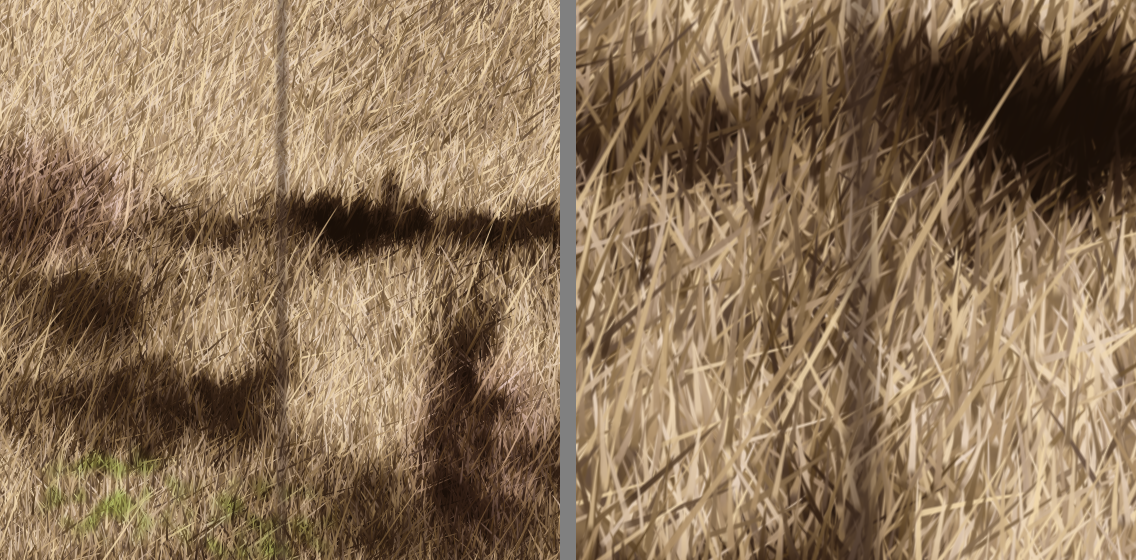
Left, the full canvas; right, a detail of the centre.
Reproduce this texture procedurally as a Shadertoy shader.

```glsl
vec3 hash3(vec3 p) {
    p = fract(p * vec3(0.1031, 0.1030, 0.0973));
    p += dot(p, p.yxz + 33.33);
    return fract((p.xxy + p.yxx) * p.zyx);
}

float gradientNoise(vec2 p) {
    vec2 cell = floor(p), f = fract(p);
    vec2 w = f * f * f * (f * (f * 6.0 - 15.0) + 10.0);
    vec4 corner;
    for (int k = 0; k < 4; k++) {
        vec2 o = vec2(k & 1, k >> 1);
        corner[k] = dot(hash3(vec3(cell + o, 7.0)).xy * 2.0 - 1.0, f - o);
    }
    return mix(mix(corner.x, corner.y, w.x), mix(corner.z, corner.w, w.x), w.y);
}

float patchMask(vec2 p, vec2 center, vec2 radius) {
    return 1.0 - smoothstep(0.5, 1.25, length((p - center) / radius));
}

// Broad light and shadow of the meadow, 0 dark to 1 bright
float meadowTone(vec2 p) {
    float clump = gradientNoise(p * vec2(26.0, 20.0));
    float tone = 0.16 * gradientNoise(p * 9.0) + 0.28 * clump;
    tone *= 1.0 - 0.5 * smoothstep(0.6, 0.75, p.y);
    p += 0.07 * vec2(gradientNoise(p * 10.0), gradientNoise(p * 10.0 + 40.0)) + 0.03 * clump;
    tone += mix(0.45, 0.82, smoothstep(0.56, 0.70, p.y));
    // sunlit tufts
    tone += 0.32 * patchMask(p, vec2(0.65, 0.36), vec2(0.16, 0.19));
    tone += 0.30 * patchMask(p, vec2(0.36, 0.42), vec2(0.11, 0.10));
    tone += 0.25 * patchMask(p, vec2(0.95, 0.37), vec2(0.09, 0.15));
    tone += 0.16 * patchMask(p, vec2(0.10, 0.12), vec2(0.32, 0.14));
    // thinner, browner grass
    tone -= 0.16 * patchMask(p, vec2(0.78, 0.87), vec2(0.30, 0.19));
    tone -= 0.36 * patchMask(p, vec2(0.06, 0.65), vec2(0.17, 0.10));
    tone -= 0.34 * patchMask(p, vec2(0.82, 0.27), vec2(0.09, 0.20));
    // hollows and shadows
    tone -= 0.70 * patchMask(p, vec2(0.63, 0.60), vec2(0.15, 0.08));
    tone -= 0.45 * patchMask(p, vec2(0.91, 0.58), vec2(0.14, 0.04));
    tone -= 0.36 * patchMask(p, vec2(0.18, 0.45), vec2(0.19, 0.07));
    tone -= 0.36 * patchMask(p, vec2(0.28, 0.27), vec2(0.28, 0.10));
    tone -= 0.25 * patchMask(p, vec2(0.36, 0.58), vec2(0.13, 0.04));
    tone -= 0.30 * patchMask(p, vec2(0.78, 0.06), vec2(0.24, 0.09));
    tone -= 0.28 * patchMask(p, vec2(0.99, 0.18), vec2(0.09, 0.08));
    return tone;
}

vec3 strawColor(float tone, float warmth) {
    vec3 brown = mix(vec3(0.41, 0.32, 0.24), vec3(0.33, 0.24, 0.13), warmth);
    vec3 c = mix(vec3(0.10, 0.06, 0.03), vec3(0.20, 0.13, 0.08), smoothstep(-0.2, 0.06, tone));
    c = mix(c, brown, smoothstep(0.06, 0.26, tone));
    c = mix(c, vec3(0.53, 0.43, 0.30), smoothstep(0.26, 0.46, tone));
    c = mix(c, vec3(0.67, 0.56, 0.43), smoothstep(0.46, 0.66, tone));
    c = mix(c, vec3(0.80, 0.70, 0.56), smoothstep(0.66, 0.86, tone));
    c = mix(c, vec3(0.93, 0.85, 0.72), smoothstep(0.86, 1.15, tone));
    return c * mix(vec3(0.99, 0.99, 1.07), vec3(1.02, 1.0, 0.93), warmth);
}

// Preferred lean from vertical, in radians
float grassLean(vec2 p) {
    float lean = mix(0.10, 0.42, smoothstep(0.4, 0.75, p.y));
    lean += 0.28 * patchMask(p, vec2(0.12, 0.45), vec2(0.25, 0.25));
    lean += 0.7 * gradientNoise(p * 8.0 + 20.0);
    return lean + 0.15 * smoothstep(0.4, 0.9, p.x) * smoothstep(0.55, 0.8, p.y);
}

void mainImage(out vec4 fragColor, in vec2 fragCoord) {
    vec2 p = fragCoord / iResolution.xy;
    float soft = max(0.0010, 0.7 / iResolution.y);
    float grain = gradientNoise(p * vec2(110.0, 60.0));
    vec3 color = strawColor(meadowTone(p) - 0.22 + 0.4 * grain, 0.5 + grain);

    // Grass blades, layer over layer; the last layers are long sparse stalks
    for (int i = 0; i < 30; i++) {
        float layer = float(i);
        bool stalk = i > 25;
        float angle = stalk ? 0.2 + 0.13 * (layer - 26.0) : mix(-0.95, 1.3, fract(layer * 0.618));
        vec2 along = vec2(sin(angle), cos(angle)), across = vec2(along.y, -along.x);
        vec2 cell = stalk ? vec2(0.022, 0.17) : vec2(0.010, mix(0.035, 0.09, fract(layer * 0.37)));
        vec2 q = vec2(dot(p, across), dot(p, along)) / cell;
        for (int k = -2; k <= 2; k++) {
            float column = floor(q.x) + float(k);
            float stagger = hash3(vec3(column, layer, 3.0)).x;
            float row = floor(q.y + stagger), t = fract(q.y + stagger);
            vec3 rnd = hash3(vec3(column, row, layer + 11.0));
            vec3 look = hash3(vec3(row, column, layer + 57.0));
            float bend = (rnd.y - 0.5) * 1.3 * (t - 0.5) + (look.x - 0.5) * t * t;
            float dist = abs(q.x - column - rnd.x - bend) * cell.x;
            float halfWidth = mix(0.0010, 0.0026, look.y) * (1.0 - 0.7 * t);
            float cover = 1.0 - smoothstep(halfWidth - soft, halfWidth + soft, dist);
            cover *= smoothstep(0.0, 0.15, t) * smoothstep(1.0, 0.88, t);
            if (cover < 0.01) continue;
            vec2 root = across * (column + rnd.x) * cell.x + along * (row + 0.2 - stagger) * cell.y;
            float turn = (angle - grassLean(root)) / 0.42;
            float golden = patchMask(root, vec2(0.10, 0.42), vec2(0.20, 0.16));
            float chance = stalk ? 0.14 + 0.4 * golden : 0.16 + 0.7 * exp(-turn * turn);
            if (rnd.z > chance) continue;
            float tone = meadowTone(mix(root, p, 0.4));
            float spread = mix(0.22, 0.88, smoothstep(0.0, 0.5, tone));
            tone += (look.z - 0.47) * spread + 0.12 * (t - 0.4) + (stalk ? 0.18 : 0.0);
            color = mix(color, strawColor(tone, stalk ? 0.9 : look.x), 0.92 * cover);
        }
    }

    // Green undergrowth and mauve dry stems
    float green = patchMask(p, vec2(0.20, 0.12), vec2(0.14, 0.09));
    green += patchMask(p, vec2(0.46, 0.06), vec2(0.14, 0.09));
    green *= smoothstep(-0.25, 0.4, gradientNoise(p * 26.0));
    color *= mix(vec3(1.0), vec3(0.78, 0.90, 0.60), min(green, 1.0));
    float mauve = patchMask(p, vec2(0.08, 0.64), vec2(0.19, 0.12));
    mauve += patchMask(p, vec2(0.86, 0.20), vec2(0.14, 0.20));
    color *= mix(vec3(1.0), vec3(0.99, 0.95, 1.02), mauve);

    // Blurred upright wire
    float wire = abs(p.x - 0.503 + 0.006 * gradientNoise(vec2(3.0, p.y * 14.0)));
    color = mix(color, vec3(0.27, 0.20, 0.16), 0.5 * (1.0 - smoothstep(0.002, 0.016, wire)));
    fragColor = vec4(color, 1.0);
}
```
